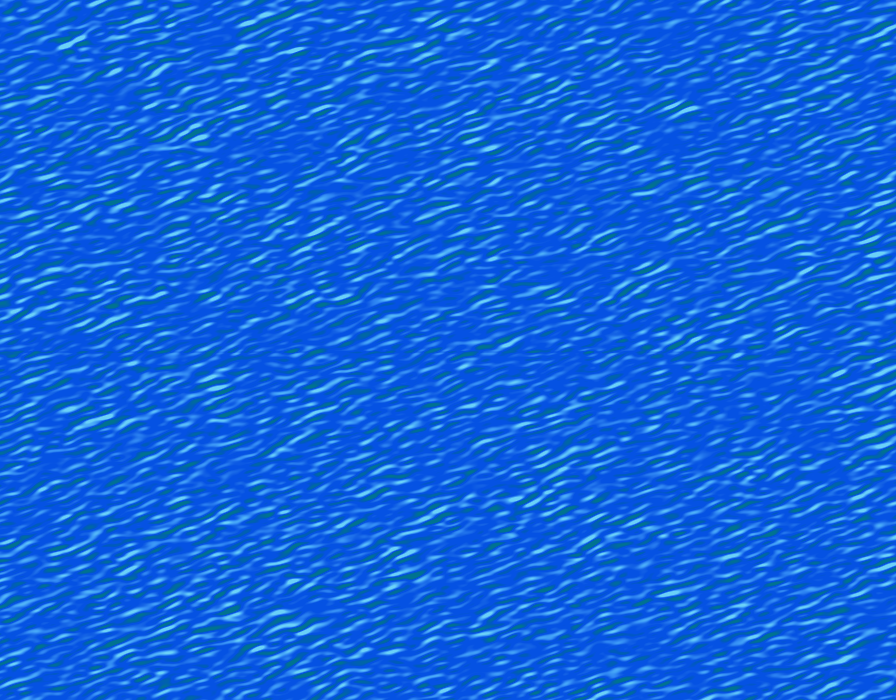
This texture is drawn by a Shadertoy shader. Its source:

```glsl
const vec3 SEA_GREEN = vec3(0.00, 0.45, 0.56);
const vec3 TEAL      = vec3(0.00, 0.40, 0.65);
const vec3 DEEP      = vec3(0.00, 0.35, 0.75);
const vec3 WATER     = vec3(0.02, 0.32, 0.89);
const vec3 LIGHT     = vec3(0.08, 0.39, 0.90);
const vec3 CREST     = vec3(0.18, 0.52, 0.95);
const vec3 GLINT     = vec3(0.28, 0.66, 0.97);
const vec3 SPARK     = vec3(0.42, 0.82, 0.97);

// Lengths are fractions of the canvas height
const vec2  LONG_CELL    = vec2(0.036, 0.0105);
const vec2  SHORT_CELL   = vec2(0.024, 0.0080);
const float LONG_SLOPE   = 0.40;
const float SHORT_SLOPE  = 0.15;
const float SHORT_WEIGHT = 0.7;
const vec2  LIGHT_OFFSET = vec2(-0.004, 0.005);
const float WARP_CELL    = 0.04;
const float WARP_AMOUNT  = 0.004;
const float PATCH_CELL   = 0.15;
const float PATCH_AMOUNT = 0.3;
const float CONTRAST     = 3.85;
const float SEAM_HEIGHT  = 0.497;
const float SEAM_WIDTH   = 0.0017;
const float SEAM_DEPTH   = 0.9;

vec2 hashGradient(vec2 cell) {
    vec3 q = fract(cell.xyx * vec3(0.1031, 0.1030, 0.0973));
    q += dot(q, q.yzx + 33.33);
    return 2.0 * fract((q.xx + q.yz) * q.zy) - 1.0;
}

float cornerValue(vec2 cell, vec2 f, vec2 corner) {
    return dot(hashGradient(cell + corner), f - corner);
}

float gradientNoise(vec2 p) {
    vec2 cell = floor(p);
    vec2 f = fract(p);
    vec2 u = f * f * f * (f * (f * 6.0 - 15.0) + 10.0);
    float low  = mix(cornerValue(cell, f, vec2(0, 0)), cornerValue(cell, f, vec2(1, 0)), u.x);
    float high = mix(cornerValue(cell, f, vec2(0, 1)), cornerValue(cell, f, vec2(1, 1)), u.x);
    return mix(low, high, u.y);
}

// Slanted ripple layer, stretched along its slope
float ripples(vec2 p, vec2 cellSize, float slope) {
    return gradientNoise(vec2(p.x, p.y - slope * p.x) / cellSize);
}

float waveHeight(vec2 p) {
    return ripples(p, LONG_CELL, LONG_SLOPE)
         + SHORT_WEIGHT * ripples(p + 7.3, SHORT_CELL, SHORT_SLOPE);
}

// Relief shading: height difference towards the light
float relief(vec2 p) {
    p.y += WARP_AMOUNT * gradientNoise(p / WARP_CELL + 19.0);
    float strength = 1.0 + PATCH_AMOUNT * gradientNoise(p / PATCH_CELL + 41.0);
    return CONTRAST * strength * (waveHeight(p) - waveHeight(p + LIGHT_OFFSET));
}

float ramp(float from, float to, float x) {
    return clamp((x - from) / (to - from), 0.0, 1.0);
}

// Shaded troughs through open water to sunlit crests
vec3 waterColor(float shade) {
    vec3 color = mix(SEA_GREEN, TEAL, ramp(-2.7, -2.0, shade));
    color = mix(color, DEEP,  ramp(-2.00, -1.30, shade));
    color = mix(color, WATER, ramp(-1.30, -0.70, shade));
    color = mix(color, LIGHT, ramp(0.05, 0.66, shade));
    color = mix(color, CREST, ramp(0.66, 1.34, shade));
    color = mix(color, GLINT, ramp(1.34, 2.05, shade));
    return mix(color, SPARK, ramp(2.05, 2.80, shade));
}

void mainImage(out vec4 fragColor, in vec2 fragCoord) {
    vec2 p = fragCoord / iResolution.y;
    float shade = relief(p);

    // Faint dark seam across the middle
    float seam = (p.y - SEAM_HEIGHT) / SEAM_WIDTH;
    shade -= SEAM_DEPTH * exp(-seam * seam);

    fragColor = vec4(waterColor(shade), 1.0);
}
```
